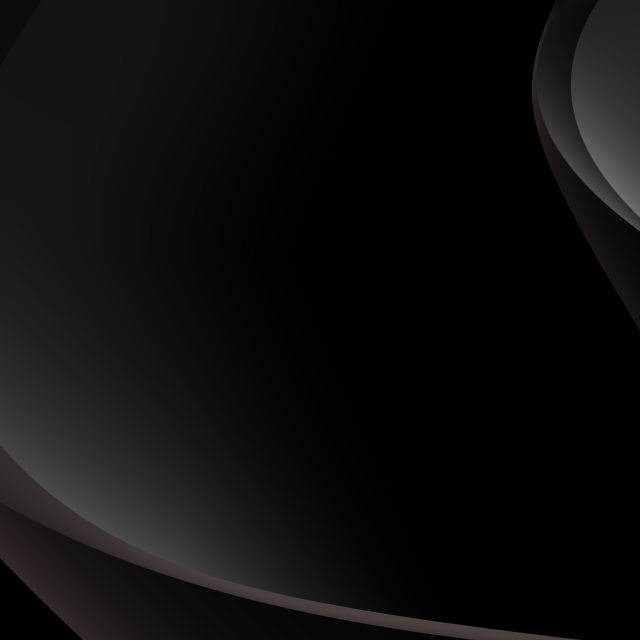
This background is drawn by a Shadertoy shader. Its source:

```glsl
// Dark abstract folds: a softly lit bowl at lower left and a smaller one at upper right.

#define BOWL_BASE 0.07      // ambient level of the large bowl
#define BOWL_GLOW 0.20      // light gathered above its lower edge
#define BOWL_FALLOFF 6.0    // how fast that light fades upward
#define CUP_BASE 0.13       // ambient level of the small bowl
#define CUP_GLOW 0.30       // light along its inner edge
#define NEUTRAL vec3(1.0, 0.995, 0.97)
#define WARM vec3(1.0, 0.88, 0.86)
#define BROWN vec3(1.0, 0.83, 0.79)

// Antialiased coverage of the region where d > 0
float cover(float d) {
    return clamp(0.5 + d / max(fwidth(d), 1e-5), 0.0, 1.0);
}

// Height of the large bowl's inner edge, rim edge and outer edge
float bowlEdge(float x) { return 0.095 - 0.107 * x + 0.21 * exp(-5.0 * x); }
float rimEdge(float x) { return 0.275 * exp(-2.05 * x) - 0.06; }
float outerEdge(float x) { return 0.128 - 1.05 * x + 0.5 * x * x; }

// Left boundary of a sideways parabola; v runs downward from the top
float parabola(float v, vec2 vertex, float bend) {
    float dv = v - vertex.y;
    return vertex.x + bend * dv * dv;
}

vec3 largeBowl(vec2 p) {
    // Interior: glow over the lower edge, fading into black at the right
    float lift = max(p.y - bowlEdge(p.x), 0.0);
    float glow = BOWL_GLOW + 0.5 * min(p.x, 0.3);
    float fadeStart = 0.2 * smoothstep(0.6, 1.0, p.y);
    float fadeEnd = 0.5 + 0.4 * abs(p.y - 0.6);
    float fade = 1.0 - smoothstep(fadeStart, fadeEnd, p.x);
    vec3 color = NEUTRAL * fade * (BOWL_BASE + glow * exp(-BOWL_FALLOFF * lift));

    // Darker sliver in the upper corner
    float corner = 1.0 - p.x / 0.065 - (1.0 - p.y) / 0.104;
    color *= 1.0 - 0.35 * cover(corner);

    // Rim
    float top = bowlEdge(p.x);
    float bottom = rimEdge(p.x);
    float across = clamp((top - p.y) / (top - bottom), 0.0, 1.0);
    float rim = mix(0.20, 0.29, smoothstep(0.0, 0.4, p.x));
    rim *= 1.0 - 0.2 * across * across;
    color = mix(color, WARM * rim, cover(top - p.y));

    // Underside, lit along its outer edge
    float inward = max(p.x - (0.128 - p.y) * 0.95, 0.0);
    float under = 0.015 + 0.185 * exp(-7.0 * inward);
    color = mix(color, BROWN * under, cover(bottom - p.y));

    return color * cover(p.y - outerEdge(p.x));
}

vec3 smallBowl(vec3 color, vec2 p) {
    float v = 1.0 - p.y;
    float outer = 0.738 + length(vec2(0.65 * (v - 0.14), 0.093));
    float rimLeft = parabola(v, vec2(0.838, 0.125), 2.9);
    float inner = parabola(v, vec2(0.892, 0.132), 2.5);

    // Underside, darkening away from the outer edge
    float under = mix(0.19, 0.10, smoothstep(0.1, 0.3, v));
    under *= smoothstep(-0.06, 0.1, v) * exp(-14.0 * max(p.x - outer, 0.0));
    color = mix(color, BROWN * under, cover(p.x - outer));

    // Rim, brighter toward the bottom
    float across = clamp((p.x - rimLeft) / (inner - rimLeft), 0.0, 1.0);
    float rim = mix(0.06, 0.30, smoothstep(0.0, 0.33, v)) * (1.1 - 0.5 * across);
    color = mix(color, mix(NEUTRAL, WARM, 0.4) * rim, cover(p.x - rimLeft));

    // Interior, glowing along the lower edge
    float depth = max(p.x - inner, 0.0);
    float light = CUP_BASE + CUP_GLOW * smoothstep(0.0, 0.32, v) * exp(-10.0 * depth);
    return mix(color, NEUTRAL * light, cover(p.x - inner));
}

void mainImage(out vec4 fragColor, in vec2 fragCoord) {
    vec2 p = fragCoord / iResolution.xy;
    vec3 color = smallBowl(largeBowl(p), p);
    fragColor = vec4(color, 1.0);
}
```
